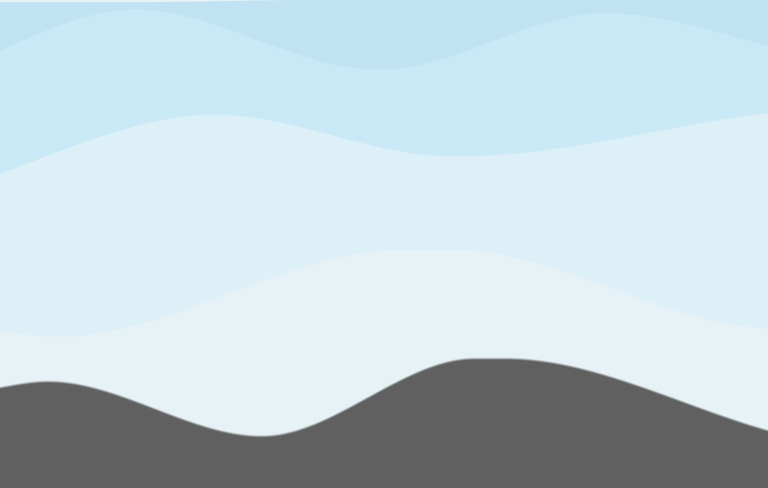
This background is drawn by a WebGL 2 fragment shader. Its source:

```glsl
#version 300 es
precision highp float;
// Layered rolling waves: four bands of pale blue above a dark grey hill.
// Each crest line is a base height plus a sum of smoothstep rises and falls,
// and the bands are painted from the back to the front with soft edges.

#define SKY_BLUE   vec3(0.757, 0.886, 0.949)
#define WAVE_BLUE  vec3(0.784, 0.914, 0.961)
#define PALE_BLUE  vec3(0.867, 0.941, 0.969)
#define MIST_WHITE vec3(0.906, 0.949, 0.969)
#define HILL_GREY  vec3(0.378, 0.378, 0.378)
#define WAVE_SOFT  0.0020
#define HILL_SOFT  0.0036
#define RIM_DEPTH  0.0045

uniform vec2 u_resolution;
out vec4 fragColor;

// Height of a crest line: every swell climbs by rise between start and end.
float crestLine(float x, float base, vec4 start, vec4 end, vec4 rise) {
    return base + dot(rise, smoothstep(start, end, vec4(x)));
}

// Coverage below a crest, at least one pixel wide at the edge.
float below(float y, float crest, float softness) {
    float halfWidth = max(softness, 0.6 / u_resolution.y);
    return 1.0 - smoothstep(-halfWidth, halfWidth, y - crest);
}

void main() {
    vec2 uv = gl_FragCoord.xy / u_resolution;

    // Crest heights, from the farthest wave to the nearest hill
    float farWave = crestLine(uv.x, 0.827,
        vec4(-0.156, 0.176, 0.492, 0.788),
        vec4( 0.176, 0.492, 0.788, 1.133),
        vec4( 0.153, -0.123, 0.116, -0.100));
    float midWave = crestLine(uv.x, 0.573,
        vec4(-0.195, 0.280, 0.599, 1.107),
        vec4( 0.280, 0.586, 1.107, 1.500),
        vec4( 0.192, -0.085, 0.100, 0.0));
    float nearWave = crestLine(uv.x, 0.331,
        vec4(-0.078, 0.076, 0.592, 1.009),
        vec4( 0.076, 0.521, 1.009, 1.500),
        vec4(-0.021, 0.177, -0.160, 0.0));
    float hill = crestLine(uv.x, 0.196,
        vec4(-0.052, 0.0625, 0.341, 0.658),
        vec4( 0.0625, 0.341, 0.618, 1.120),
        vec4( 0.022, -0.112, 0.159, -0.177));

    // Sky with a thin pale rim tapering along the top left
    float rim = RIM_DEPTH * (1.0 - smoothstep(0.15, 0.45, uv.x));
    float rimCover = clamp((uv.y - 1.0 + rim) * u_resolution.y + 0.5, 0.0, 1.0);
    rimCover *= 1.0 - smoothstep(0.25, 0.45, uv.x);
    vec3 color = mix(SKY_BLUE, MIST_WHITE, rimCover);

    // Bands painted back to front
    color = mix(color, WAVE_BLUE, below(uv.y, farWave, WAVE_SOFT));
    color = mix(color, PALE_BLUE, below(uv.y, midWave, WAVE_SOFT));
    color = mix(color, MIST_WHITE, below(uv.y, nearWave, WAVE_SOFT));
    color = mix(color, HILL_GREY, below(uv.y, hill, HILL_SOFT));

    fragColor = vec4(color, 1.0);
}
```
